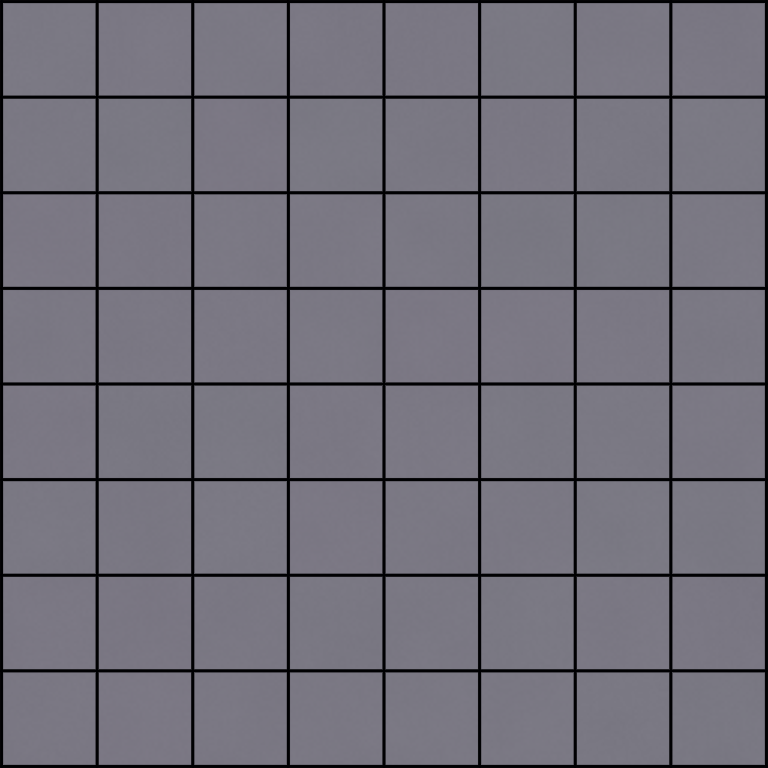
A Shadertoy shader for this pattern:

```glsl
// Eight by eight grid of muted grey-violet tiles divided by thin black lines.

const float TILES = 8.0;
const float PITCH = 0.1245;        // distance between line centres
const float LINE_WIDTH = 0.0041;
const float WEAVE_CELLS = 256.0;   // fine surface grain across the canvas
const float CLOUD_CELLS = 20.0;    // broad, faint mottling
const float WEAVE_AMOUNT = 0.008;
const float CLOUD_AMOUNT = 0.008;
const float TILE_AMOUNT = 0.005;
const vec3 TILE_COLOR = vec3(0.48, 0.47, 0.515);
const vec3 LINE_COLOR = vec3(0.0, 0.0, 0.006);
const vec3 TINT_SHIFT = vec3(0.004, -0.004, 0.003);

float hash(vec2 p) {
    return fract(sin(dot(p, vec2(127.1, 311.7))) * 43758.5453);
}

float valueNoise(vec2 p) {
    vec2 cell = floor(p);
    vec2 f = fract(p);
    f = f * f * (3.0 - 2.0 * f);
    float bottom = mix(hash(cell), hash(cell + vec2(1.0, 0.0)), f.x);
    float top = mix(hash(cell + vec2(0.0, 1.0)), hash(cell + 1.0), f.x);
    return mix(bottom, top, f.y);
}

// Distance from a point to the nearest grid line centre.
float gridDistance(vec2 gridPos) {
    vec2 toLine = abs(fract(gridPos + 0.5) - 0.5) * PITCH;
    return min(toLine.x, toLine.y);
}

void mainImage(out vec4 fragColor, in vec2 fragCoord) {
    vec2 uv = fragCoord / iResolution.xy;
    float pixel = 1.0 / min(iResolution.x, iResolution.y);

    // The grid is centred, so the outer lines frame the canvas
    vec2 gridPos = (uv - 0.5) / PITCH + 0.5 * TILES;
    vec2 tile = floor(gridPos);

    // Faint tone changes: grain, mottling and a shift per tile
    float weave = valueNoise(uv * WEAVE_CELLS) - 0.5;
    float cloud = valueNoise(uv * CLOUD_CELLS) - 0.5;
    float tone = hash(tile + 3.0) - 0.5;
    vec3 color = TILE_COLOR + weave * WEAVE_AMOUNT + cloud * CLOUD_AMOUNT
               + tone * TILE_AMOUNT;
    color += TINT_SHIFT * (hash(tile + 17.0) - 0.5);

    // Smooth-edged grid lines
    float edge = gridDistance(gridPos) - 0.5 * LINE_WIDTH;
    float line = 1.0 - smoothstep(-0.7 * pixel, 0.7 * pixel, edge);
    fragColor = vec4(mix(color, LINE_COLOR, line), 1.0);
}
```
